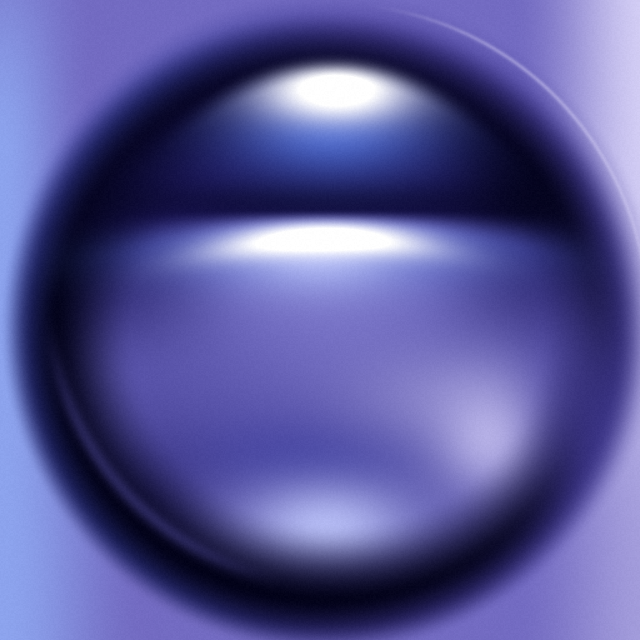
Reproduce this background procedurally as a three.js fragment shader.

```glsl
// A glossy indigo glass sphere in front of a soft lavender and blue backdrop.
// Circular masks form the ball, its bowl and rim; parabolic arcs cut the dome
// and horizon; Gaussian glows add the highlights, and fine grain the texture.
varying vec2 vUv;

const vec2 BALL_CENTER = vec2(0.518, 0.499);
const float BALL_RADIUS = 0.501;
const vec2 BOWL_CENTER = vec2(0.527, 0.479);
const float BOWL_OUTER = 0.425;
const float BOWL_INNER = 0.295;
const vec2 STREAK_CENTER = vec2(0.53, 0.54);
const float STREAK_RADIUS = 0.455;

const float HORIZON_Y = 0.660;
const float HORIZON_BEND = 0.22;
const float CAP_Y = 0.905;
const float CAP_BEND = 1.7;

const vec3 BACK_PURPLE = vec3(0.45, 0.42, 0.76);
const vec3 BACK_BLUE = vec3(0.55, 0.64, 0.93);
const vec3 BACK_LAVENDER = vec3(0.83, 0.81, 0.96);
const vec3 RIM_LEFT = vec3(0.20, 0.23, 0.58);
const vec3 RIM_RIGHT = vec3(0.26, 0.23, 0.58);
const vec3 INK = vec3(0.005, 0.005, 0.09);
const vec3 NAVY = vec3(0.10, 0.08, 0.33);
const vec3 INDIGO = vec3(0.34, 0.32, 0.66);
const vec3 VIOLET = vec3(0.46, 0.44, 0.77);
const vec3 COBALT = vec3(0.30, 0.42, 0.82);
const vec3 PEARL = vec3(0.77, 0.75, 0.94);
const vec3 ICE = vec3(0.74, 0.77, 0.98);
const vec3 WHITE = vec3(1.0);

const float GRAIN_CELLS = 512.0;
const float GRAIN_AMOUNT = 0.018;

float hash(vec2 p) {
  vec3 q = fract(vec3(p.xyx) * 0.1031);
  q += dot(q, q.yzx + 33.33);
  return fract((q.x + q.y) * q.z);
}

// Elliptical Gaussian falloff
float glow(vec2 p, vec2 center, vec2 size) {
  vec2 q = (p - center) / size;
  return exp(-dot(q, q));
}

// Falling step: 1 below lo, 0 above hi
float fall(float lo, float hi, float x) {
  return 1.0 - smoothstep(lo, hi, x);
}

vec3 backdrop(vec2 p) {
  float reach = mix(0.23, 0.15, smoothstep(0.1, 0.5, p.y));
  float blue = fall(0.0, reach, p.x) * fall(0.75, 1.25, p.y);
  vec3 col = mix(BACK_PURPLE, BACK_BLUE, blue);
  float right = smoothstep(0.80, 1.02, p.x);
  return mix(col, BACK_LAVENDER, right * mix(0.50, 1.0, smoothstep(0.1, 0.8, p.y)));
}

// Dark upper half with its capped highlight
vec3 dome(vec2 p) {
  float dx = p.x - BALL_CENTER.x;
  vec3 col = mix(NAVY, INK, 0.85 * smoothstep(0.27, 0.45, length(p - BALL_CENTER)));
  col = mix(col, INK, 0.75 * glow(p, vec2(0.84, 0.68), vec2(0.13, 0.17)));
  col = mix(col, INK, 0.45 * glow(p, vec2(0.50, 0.685), vec2(0.35, 0.03)));
  float depth = CAP_Y - CAP_BEND * dx * dx - p.y;
  float cap = smoothstep(-0.018, 0.035, depth);
  col = mix(col, COBALT, 0.92 * cap * glow(p, vec2(0.52, 0.79), vec2(0.16, 0.070)));
  col = mix(col, ICE, 0.80 * cap * glow(p, vec2(0.525, 0.853), vec2(0.155, 0.050)));
  return mix(col, WHITE, min(1.0, 1.5 * cap * glow(p, vec2(0.527, 0.861), vec2(0.092, 0.042))));
}

// Translucent lower half with its inner reflections
vec3 bowl(vec2 p) {
  float dx = p.x - BALL_CENTER.x;
  vec3 col = mix(INDIGO, VIOLET, glow(p, vec2(0.52, 0.52), vec2(0.22, 0.14)));
  float shoulder = smoothstep(0.12, 0.37, abs(dx)) * smoothstep(0.40, 0.60, p.y);
  col = mix(col, NAVY, 0.75 * shoulder);
  col = mix(col, vec3(0.25, 0.25, 0.62), 0.75 * glow(p, vec2(0.49, 0.285), vec2(0.20, 0.060)));
  col = mix(col, NAVY, 0.45 * glow(p, vec2(0.23, 0.20), vec2(0.11, 0.12)));
  col = mix(col, PEARL, 0.38 * glow(p, vec2(0.69, 0.375), vec2(0.15, 0.085)));
  col = mix(col, PEARL, 0.85 * glow(p, vec2(0.768, 0.315), vec2(0.085, 0.090)));
  col = mix(col, ICE, 0.90 * glow(p, vec2(0.510, 0.178), vec2(0.135, 0.070)));
  float fromBowl = length((p - BOWL_CENTER) * vec2(0.94, 1.0));
  return mix(INK, col, fall(BOWL_INNER, BOWL_OUTER, fromBowl));
}

vec3 sphere(vec2 p) {
  float dx = p.x - BALL_CENTER.x;
  float below = HORIZON_Y - HORIZON_BEND * dx * dx - p.y;
  float softness = 0.014 + 0.20 * dx * dx;
  vec3 col = mix(dome(p), bowl(p), smoothstep(-softness, softness, below));

  // Bright strip under the horizon, its core bent downward at the ends
  float strip = smoothstep(-softness, softness + 0.004, below);
  vec2 bent = p + vec2(0.0, 0.5 * dx * dx);
  col = mix(col, COBALT, 0.60 * strip * glow(p, vec2(0.51, 0.610), vec2(0.32, 0.055)));
  col = mix(col, ICE, 0.88 * strip * glow(p, vec2(0.50, 0.602), vec2(0.14, 0.062)));
  col = mix(col, WHITE, min(1.0, 1.7 * strip * glow(bent, vec2(0.505, 0.626), vec2(0.145, 0.024))));

  // Violet sheen on the right wall and a streak on the lower left wall
  col = mix(col, RIM_RIGHT, 0.75 * glow(p, vec2(0.93, 0.34), vec2(0.090, 0.21)));
  vec2 arm = p - STREAK_CENTER;
  float facing = smoothstep(0.78, 1.0, dot(normalize(arm + 1e-5), vec2(-0.75, -0.66)));
  float streak = exp(-pow((length(arm) - STREAK_RADIUS) / 0.012, 2.0));
  return mix(col, INDIGO, 0.40 * facing * streak);
}

void main() {
  vec2 fromCenter = vUv - BALL_CENTER;
  float radius = length(fromCenter);
  vec2 dir = fromCenter / max(radius, 1e-4);
  float reach = radius / BALL_RADIUS;

  // The body fades into an indigo rim, wide at the top and right, thin below
  float fade = 0.92 - 0.025 * dir.x - 0.040 * dir.y;
  vec3 rim = mix(RIM_LEFT, RIM_RIGHT, smoothstep(-0.8, 0.2, dir.x));
  vec3 col = mix(backdrop(vUv), rim, fall(fade - 0.02, 1.04, reach));
  col = mix(col, sphere(vUv), fall(fade - 0.10, fade + 0.09, reach));

  // Thin upper right rim line
  float rimFacing = smoothstep(0.70, 1.0, dot(dir, vec2(0.78, 0.626)));
  float rimLine = exp(-pow((radius - 0.495) / 0.0035, 2.0));
  col = mix(col, BACK_LAVENDER, 0.45 * rimFacing * rimLine);

  col += GRAIN_AMOUNT * (hash(floor(vUv * GRAIN_CELLS)) - 0.5);
  gl_FragColor = vec4(clamp(col, 0.0, 1.0), 1.0);
}
```
